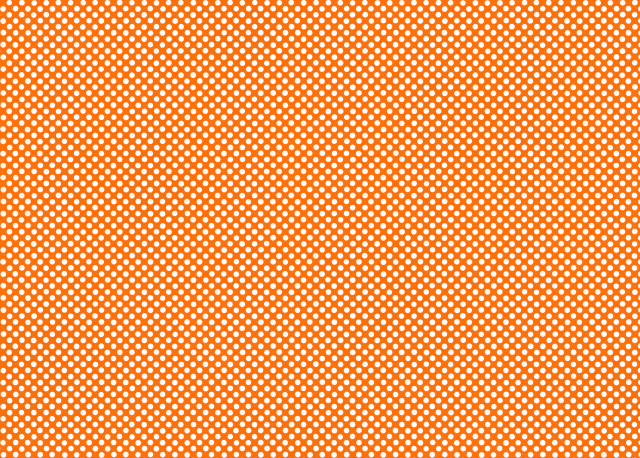
Write a Shadertoy shader that draws this pattern.

```glsl
// Staggered white polka dots on bright orange with slight print wobble.

const vec2  REPEATS    = vec2(52.2, 38.0);      // dot pairs across and down
const vec2  PHASE      = vec2(0.27, 0.73);      // first dot, in cells from the top left
const float DOT_RADIUS = 0.00613;               // fraction of canvas height
const float WOBBLE     = 0.022;                 // placement error, in cells
const float SIZE_VARY  = 0.03;                  // relative radius variation
const float EDGE_PIXELS = 0.65;                 // half width of the smoothed edge
const float EDGE_SHADE = 0.03;                  // darkening along the dot rim
const float TONE_VARY  = 0.008;                 // slow drift of the ground tone
const vec3  ORANGE     = vec3(0.992, 0.440, 0.038);
const vec3  WHITE      = vec3(0.995, 0.985, 0.972);

vec3 hash3(vec2 p) {
    vec3 q = vec3(dot(p, vec2(12.71, 31.17)),
                  dot(p, vec2(26.95, 18.33)),
                  dot(p, vec2(41.93, 27.19)));
    return fract(sin(q) * 4375.85);
}

// Signed distance to the nearest dot of one rectangular lattice.
float dotLattice(vec2 cell, vec2 cellSize, vec2 offset) {
    vec2 local = cell - offset;
    vec2 id = round(local);
    vec3 rnd = hash3(id + offset * 7.0) - 0.5;
    vec2 delta = (local - id - 2.0 * WOBBLE * rnd.xy) * cellSize;
    return length(delta) - DOT_RADIUS * (1.0 + 2.0 * SIZE_VARY * rnd.z);
}

// Layered sines for gentle unevenness of the ground.
float groundTone(vec2 p) {
    return 0.6 * sin(9.0 * p.x + 5.0 * p.y) + 0.4 * sin(13.0 * p.y - 6.0 * p.x + 1.3);
}

void mainImage(out vec4 fragColor, in vec2 fragCoord) {
    vec2 uv = fragCoord / iResolution.xy;
    uv.y = 1.0 - uv.y;
    vec2 aspect = vec2(iResolution.x / iResolution.y, 1.0);
    vec2 cell = uv * REPEATS;
    vec2 cellSize = aspect / REPEATS;

    // Two lattices, half a cell apart, make the staggered rows.
    float dist = 1.0;
    for (int i = 0; i < 2; i++) {
        dist = min(dist, dotLattice(cell, cellSize, PHASE + 0.5 * float(i)));
    }

    float edge = EDGE_PIXELS / iResolution.y;
    float ink = 1.0 - smoothstep(-edge, edge, dist);

    vec3 ground = ORANGE * (1.0 + TONE_VARY * groundTone(uv * aspect));
    vec3 color = mix(ground, WHITE, ink);
    color *= 1.0 - EDGE_SHADE * 4.0 * ink * (1.0 - ink);
    fragColor = vec4(color, 1.0);
}
```
